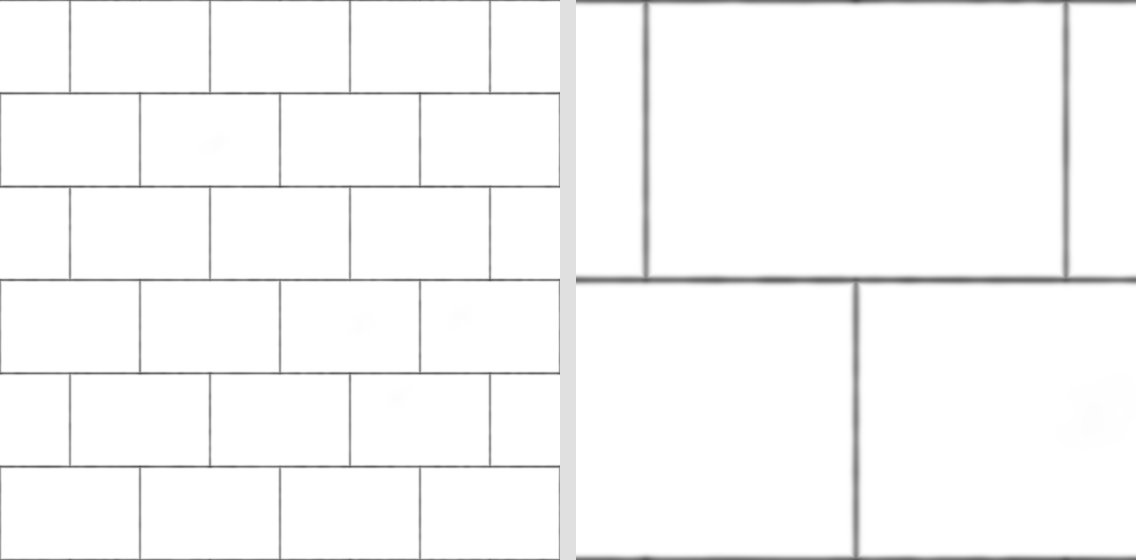
Left, the full canvas; right, a detail of the centre.
This pattern is drawn by a Shadertoy shader. Its source:

```glsl
// White wall tiles in running bond, 4 across and 6 down, with thin soft gray joints.
// Joints are Gaussian profiles of the distance to each tile edge; wrapping noise
// varies their tone and width, and a few tiles carry a barely visible smudge.

float hash(vec2 p) {
    return fract(sin(dot(p, vec2(127.1, 311.7))) * 43758.5453);
}

// Value noise that repeats after a whole number of cells
float wrapNoise(vec2 p, float period) {
    vec2 i = floor(p), f = fract(p);
    f = f * f * (3.0 - 2.0 * f);
    vec2 a = mod(i, period), b = mod(i + 1.0, period);
    return mix(mix(hash(a), hash(vec2(b.x, a.y)), f.x),
               mix(hash(vec2(a.x, b.y)), hash(b), f.x), f.y);
}

// Soft line profile: 1 at the centre, fading over the given width
float softLine(float dist, float width) {
    float t = dist / width;
    return exp(-t * t);
}

void mainImage(out vec4 fragColor, in vec2 fragCoord) {
    vec2 uv = fragCoord / iResolution.xy;
    vec2 tiles = vec2(4.0, 6.0);

    // Running bond: every other row shifts by half a tile
    vec2 p = uv * tiles;
    p.x += 0.5 * mod(floor(p.y), 2.0);
    vec2 id = mod(floor(p), tiles);
    vec2 cell = fract(p) - 0.5;
    vec2 edge = (0.5 - abs(cell)) / tiles;

    // Joints with slightly uneven tone and width
    float grain = wrapNoise(uv * 96.0, 96.0) - 0.5;
    float drift = wrapNoise(uv * 24.0 + 7.0, 24.0) - 0.5;
    float width = max(0.00225 * (1.0 + 0.14 * grain), 0.6 / iResolution.y);
    float bed = 0.57 * softLine(edge.y, width);
    float head = 0.45 * softLine(edge.x, width);
    float ink = max(bed, head) * (1.0 + 0.14 * grain + 0.1 * drift);

    // Small dark spot where a vertical joint meets a horizontal one
    float side = (0.5 - abs(fract(uv.x * 8.0) - 0.5)) / 8.0;
    ink += 0.09 * softLine(length(vec2(side, edge.y)), width * 1.2);

    // Faint slanted smudge on some tiles
    vec2 spot = cell - 0.5 * (vec2(hash(id + 3.1), hash(id + 8.7)) - 0.5);
    spot.x -= 0.4 * spot.y;
    float smudge = softLine(length(spot * vec2(1.0, 0.7)), 0.09);
    smudge *= step(0.72, hash(id + 5.3)) * wrapNoise(uv * 64.0, 64.0);

    fragColor = vec4(vec3(1.0 - ink - 0.012 * smudge), 1.0);
}
```
